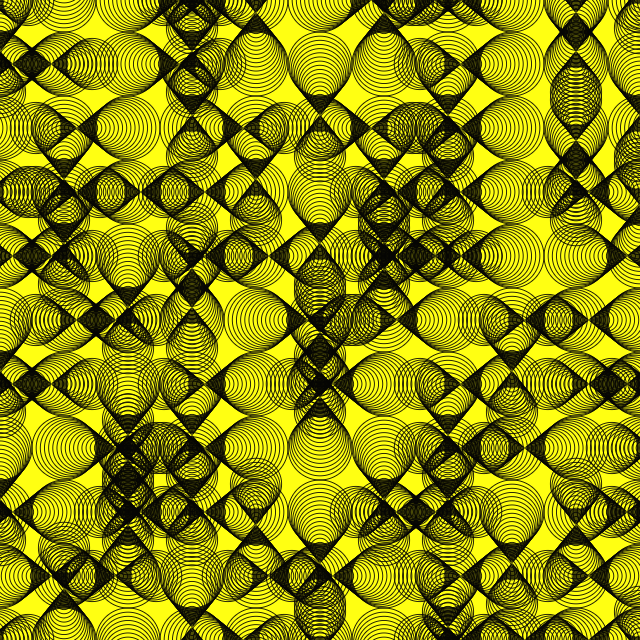
Write a Shadertoy shader that draws this pattern.

```glsl
// Ten by ten grid of ringed cones, each turned a random quarter, in black on yellow.

const float CELLS = 10.0;         // repeats across and down
const int RINGS = 37;             // circles in one cone
const float START_RADIUS = 0.5;   // lengths are in cells
const float RADIUS_STEP = 0.025;  // shrinks to a point, then grows again
const float SHIFT_STEP = 0.04;    // travel of the centre per ring
const float LINE_WIDTH = 0.0145;
const float LINE_OPACITY = 0.92;
const vec3 YELLOW = vec3(1.0, 1.0, 0.07);
const vec3 INK = vec3(0.02, 0.02, 0.01);

float hash(vec2 p) {
    vec3 q = fract(vec3(p.xyx) * 0.1031 + 0.37);
    q += dot(q, q.yzx + 33.33);
    return fract((q.x + q.y) * q.z);
}

// Unit vector along one of the four axes, chosen per cell
vec2 quarterTurn(vec2 cell) {
    float angle = floor(hash(cell + 57.0) * 4.0) * 1.5707963;
    return vec2(cos(angle), sin(angle));
}

// Share of a pixel covered by a line whose centre lies at distance d
float lineCoverage(float d, float width, float pixel) {
    float inner = max(d - 0.5 * pixel, -0.5 * width);
    float outer = min(d + 0.5 * pixel, 0.5 * width);
    return clamp((outer - inner) / pixel, 0.0, 1.0);
}

// Light left after all rings of one cone; the cone points along +x
float coneLight(vec2 p, float pixel) {
    float margin = LINE_WIDTH + pixel;
    float lastShift = SHIFT_STEP * float(RINGS - 1);
    float lastRadius = abs(START_RADIUS - RADIUS_STEP * float(RINGS - 1));

    // Skip cones that cannot reach this point
    if (abs(p.y) > START_RADIUS + margin
        || p.x < -START_RADIUS - margin
        || p.x > lastShift + lastRadius + margin) return 1.0;

    float light = 1.0;
    for (int i = 0; i < RINGS; i++) {
        float radius = abs(START_RADIUS - RADIUS_STEP * float(i));
        vec2 centre = vec2(SHIFT_STEP * float(i), 0.0);
        float d = abs(length(p - centre) - radius);
        light *= 1.0 - LINE_OPACITY * lineCoverage(d, LINE_WIDTH, pixel);
    }
    return light;
}

// Overlay the cones of all cells within reach
float gridLight(vec2 p, float pixel) {
    vec2 nearest = floor(p + 0.5);
    float light = 1.0;
    for (int y = -2; y <= 2; y++) {
        for (int x = -2; x <= 2; x++) {
            vec2 cell = nearest + vec2(x, y);
            vec2 axis = quarterTurn(cell);
            vec2 d = p - cell;
            vec2 local = vec2(dot(d, axis), axis.x * d.y - axis.y * d.x);
            light *= coneLight(local, pixel);
        }
    }
    return light;
}

void mainImage(out vec4 fragColor, in vec2 fragCoord) {
    float pixel = CELLS / iResolution.y;
    float light = gridLight(fragCoord * pixel, pixel);
    fragColor = vec4(mix(INK, YELLOW, light), 1.0);
}
```
